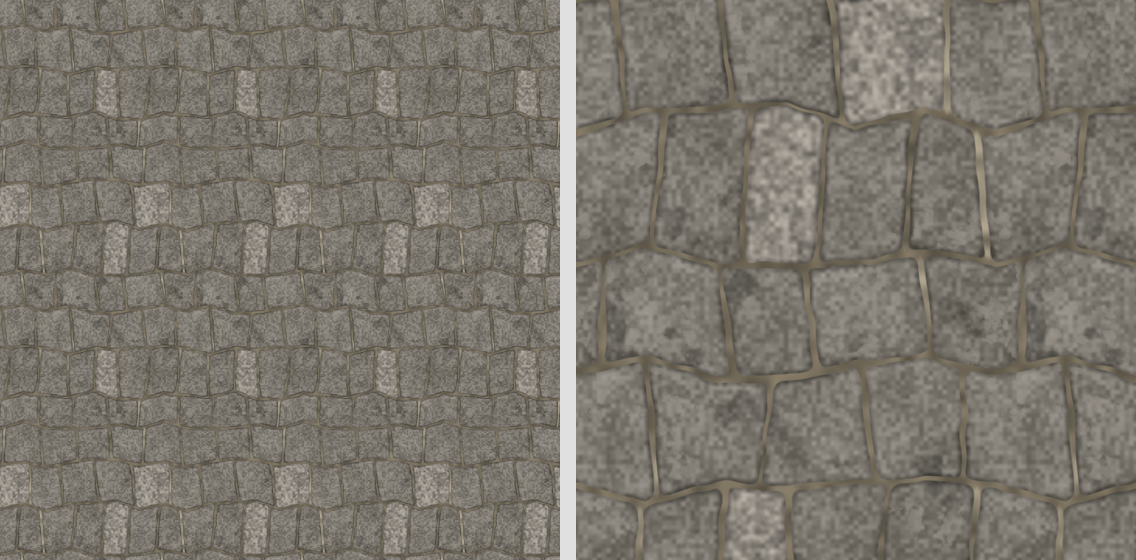
Left, the full canvas; right, a detail of the centre.
A WebGL 1 fragment shader for this texture:

```glsl
precision highp float;
// Weathered stone wall: seven uneven courses of grey blocks with earthy mortar.
// Kinked bed joints and slanted upright joints give the distance to each block's
// edge; wrapping noise adds grain, scuffs, stains and pale speckled blocks.
uniform vec2 u_resolution;

#define TILES vec2(4.0, 2.0)      // repeats across and up
#define TILE_SIZE vec2(1.0, 2.0)  // proportions of one repeat
#define JOINT 0.0065              // half width of the mortar
#define KINKS 6.0                 // bends per bed joint
#define KINK_HEIGHT 0.075
#define JITTER 0.3                // shift of upright joints
#define SLANT 0.13
#define STONE_DARK vec3(0.39, 0.375, 0.338)
#define STONE_LIGHT vec3(0.57, 0.55, 0.52)
#define PALE vec3(0.60, 0.575, 0.54)
#define EARTH vec3(0.40, 0.365, 0.30)
#define CREAM vec3(0.60, 0.565, 0.49)

float hash(vec2 p) {
  vec3 q = fract(p.xyx * 0.1031);
  q += dot(q, q.yzx + 33.33);
  return fract((q.x + q.y) * q.z);
}

// Value noise that wraps over one tile; freq must be whole
float noise(vec2 p, float freq) {
  vec2 period = TILE_SIZE * freq;
  vec2 i = floor(p * freq), f = fract(p * freq);
  vec2 a = mod(i, period), b = mod(i + 1.0, period);
  f = f * f * (3.0 - 2.0 * f);
  float low = mix(hash(a + freq), hash(vec2(b.x, a.y) + freq), f.x);
  float high = mix(hash(vec2(a.x, b.y) + freq), hash(b + freq), f.x);
  return mix(low, high, f.y);
}

float fbm(vec2 p, float freq) {
  float sum = 0.0, weight = 0.5;
  for (int i = 0; i < 4; i++) {
    sum += weight * noise(p, freq);
    freq *= 2.0;
    weight *= 0.5;
  }
  return sum / 0.9375;
}

// Per course: bed height, phase of the uprights, block count, has a pale block
vec4 course(float row) {
  if (row < 0.5) return vec4(0.063, 0.125, 5.0, 1.0);
  if (row < 1.5) return vec4(0.385, 0.190, 4.0, 1.0);
  if (row < 2.5) return vec4(0.698, 0.052, 4.0, 0.0);
  if (row < 3.5) return vec4(0.969, 0.000, 4.0, 0.0);
  if (row < 4.5) return vec4(1.182, 0.057, 5.0, 1.0);
  if (row < 5.5) return vec4(1.490, 0.020, 4.0, 0.0);
  return vec4(1.792, 0.156, 4.0, 0.0);
}

// Height offset of a bed joint along x
float kink(float x, float row) {
  float i = floor(x * KINKS);
  float a = hash(vec2(mod(i, KINKS), row + 50.0));
  float b = hash(vec2(mod(i + 1.0, KINKS), row + 50.0));
  return KINK_HEIGHT * (mix(a, b, fract(x * KINKS)) - 0.5);
}

float smoothMin(float a, float b, float k) {
  float h = max(k - abs(a - b), 0.0) / k;
  return min(a, b) - 0.25 * k * h * h;
}

void main() {
  vec2 scale = TILES * TILE_SIZE;
  vec2 p = mod(gl_FragCoord.xy / u_resolution * scale, TILE_SIZE);
  float pixel = scale.x / u_resolution.x;

  // Ragged edges
  vec2 q = p + 0.009 * (vec2(noise(p, 19.0), noise(p, 23.0)) - 0.5);

  // Nearest bed joints below and above
  float below = 9.0, above = 9.0, row = 0.0;
  for (int i = 0; i < 7; i++) {
    float r = float(i);
    float s = mod(q.y - course(r).x - kink(q.x, r), TILE_SIZE.y);
    if (s < below) { below = s; row = r; }
    above = min(above, TILE_SIZE.y - s);
  }

  // Nearest upright joints left and right
  vec4 layout = course(row);
  float left = 9.0, right = 9.0, block = 0.0;
  for (int i = 0; i < 5; i++) {
    float k = float(i);
    if (k < layout.z) {
      float shift = JITTER * (hash(vec2(k, row + 11.0)) - 0.5);
      float lean = SLANT * (hash(vec2(k, row + 29.0)) - 0.5) * (below - above);
      float s = mod(q.x - layout.y - (k + shift) / layout.z - lean, 1.0);
      if (s < left) { left = s; block = k; }
      right = min(right, 1.0 - s);
    }
  }
  float bed = min(below, above), upright = min(left, right);
  float edge = smoothMin(bed, upright, 0.022);

  // Stone face: tone per block, faint clouds and fine grain
  float id = hash(vec2(block + 3.0, row + 71.0));
  float grain = noise(p, 90.0) - 0.5;
  float tone = 0.5 + 0.22 * (id - 0.5) + 0.75 * (fbm(p, 12.0) - 0.5) + 0.9 * grain;
  vec3 face = mix(STONE_DARK, STONE_LIGHT, tone);
  float scuff = smoothstep(0.57, 0.7, fbm(p, 28.0)) * smoothstep(0.45, 0.7, noise(p, 7.0));
  face = mix(face, PALE, 0.6 * scuff);
  float stain = smoothstep(0.6, 0.75, fbm(p, 16.0)) * smoothstep(0.45, 0.7, noise(p, 6.0));
  face *= 1.0 - 0.22 * stain;

  // Speckled pale blocks
  float isPale = layout.w * step(2.5, block) * step(block, 3.5);
  float speckle = noise(p, 60.0) + 0.7 * grain;
  face = mix(face, PALE * (0.76 + 0.38 * speckle), isPale);

  // Mortar: earthy beds, some creamy uprights
  float cream = smoothstep(0.55, 0.8, noise(p, 4.0)) * smoothstep(0.0, 0.02, bed - upright);
  vec3 mortar = mix(EARTH, CREAM, 0.22 + 0.65 * cream) * (0.78 + 0.44 * noise(p, 32.0));
  float halfWidth = JOINT * (0.6 + 0.8 * noise(p, 9.0));

  // Narrow dark crease around the block, a faint light on its upper lip
  float depth = mix(0.16, 0.34, smoothstep(0.3, 0.7, noise(p, 10.0)));
  face *= 1.0 - depth * (1.0 - smoothstep(halfWidth, halfWidth + 0.014, edge));
  face += 0.03 * smoothstep(0.045, 0.02, above) * noise(p, 12.0);

  float soft = 0.6 * pixel + 0.001;
  float stone = smoothstep(halfWidth - soft, halfWidth + soft, edge);
  gl_FragColor = vec4(mix(mortar, face, stone), 1.0);
}
```
